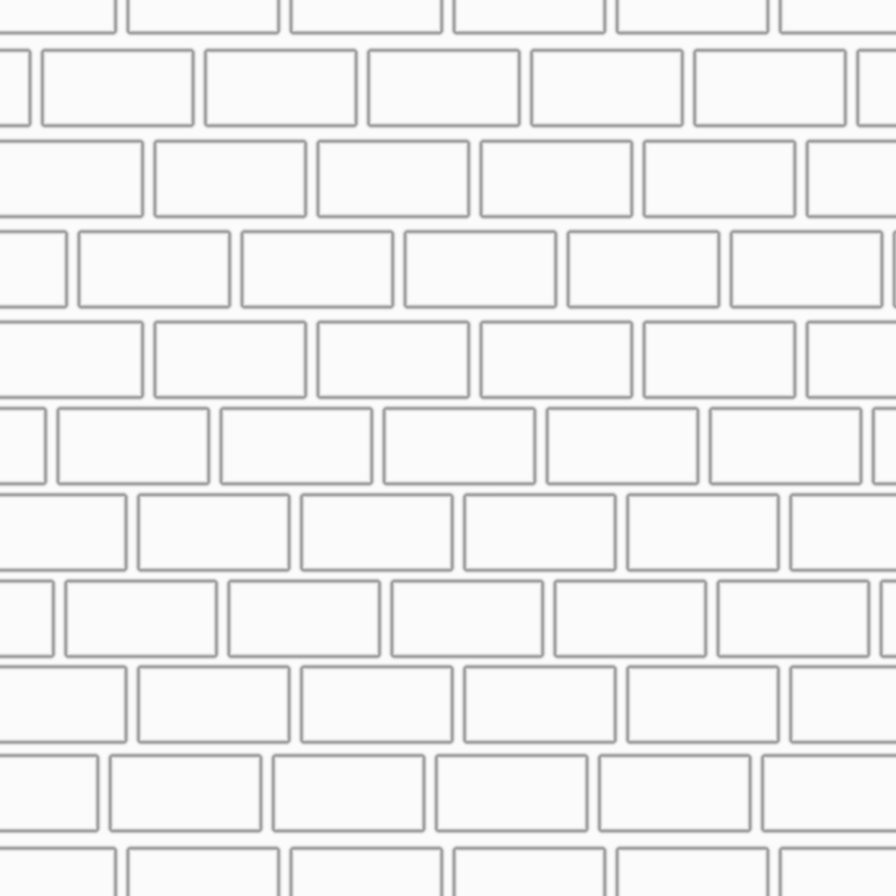
This pattern is drawn by a three.js fragment shader. Its source:

```glsl
// Wall of pale bricks in soft grey outline, with unevenly staggered courses.
varying vec2 vUv;

const vec3 WALL_COLOR = vec3(0.985);
const vec3 LINE_COLOR = vec3(0.635);
const float BRICK_PITCH = 0.1820;
const vec2 BRICK_HALF_SIZE = vec2(0.0841, 0.0421);
const float CORNER_RADIUS = 0.0035;
const float LINE_SOFTNESS = 0.0025;
const int COURSE_COUNT = 11;

// Height of each course centre, from the bottom up.
const vec4 HEIGHT_LOW  = vec4(0.0112, 0.1147, 0.2137, 0.3094);
const vec4 HEIGHT_MID  = vec4(0.4057, 0.5021, 0.5985, 0.6994);
const vec4 HEIGHT_HIGH = vec4(0.8003, 0.9018, 1.0053, 1.1088);

// Horizontal centre of one brick in each course, in the same order.
const vec4 SHIFT_LOW  = vec4(0.5909, 0.5711, 0.6026, 0.5215);
const vec4 SHIFT_MID  = vec4(0.6026, 0.5128, 0.6210, 0.5362);
const vec4 SHIFT_HIGH = vec4(0.6210, 0.4954, 0.5909, 0.5711);

// Selects one of twelve values by index.
float pick(vec4 low, vec4 mid, vec4 high, float index) {
  vec4 slot = vec4(0.0, 1.0, 2.0, 3.0) - index;
  return dot(low, 1.0 - step(0.5, abs(slot)))
       + dot(mid, 1.0 - step(0.5, abs(slot + 4.0)))
       + dot(high, 1.0 - step(0.5, abs(slot + 8.0)));
}

float roundedBox(vec2 p, vec2 halfSize, float radius) {
  vec2 q = abs(p) - halfSize + radius;
  return length(max(q, 0.0)) + min(max(q.x, q.y), 0.0) - radius;
}

void main() {
  // Distance to the nearest brick outline over all courses.
  float outline = 1.0;
  for (int i = 0; i < COURSE_COUNT; i++) {
    float course = float(i);
    vec2 centre = vec2(pick(SHIFT_LOW, SHIFT_MID, SHIFT_HIGH, course),
                       pick(HEIGHT_LOW, HEIGHT_MID, HEIGHT_HIGH, course));
    vec2 p = vUv - centre;
    p.x = (fract(p.x / BRICK_PITCH + 0.5) - 0.5) * BRICK_PITCH;
    outline = min(outline, abs(roundedBox(p, BRICK_HALF_SIZE, CORNER_RADIUS)));
  }

  // Soft line that fades evenly to both sides.
  float falloff = outline / LINE_SOFTNESS;
  float ink = exp(-falloff * falloff);
  gl_FragColor = vec4(mix(WALL_COLOR, LINE_COLOR, ink), 1.0);
}
```
